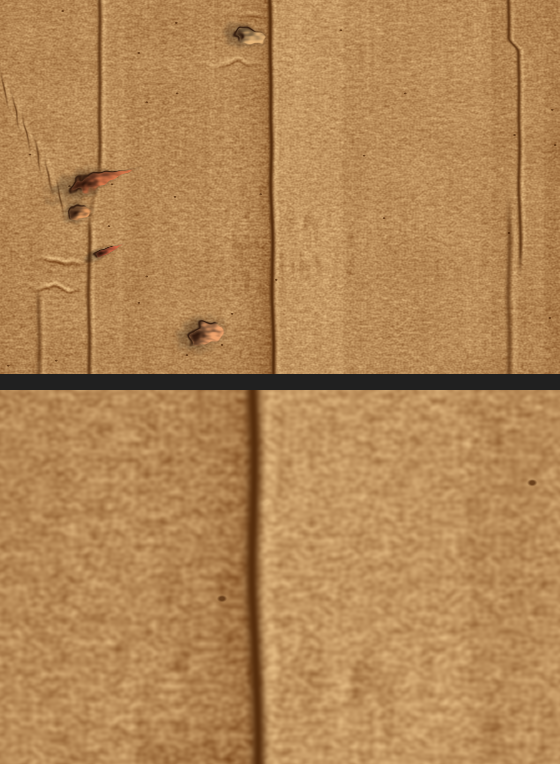
Top, the full canvas; bottom, a detail of the centre.
Write a WebGL 1 fragment shader that draws this texture.

```glsl
precision highp float;
uniform vec2 u_resolution;

vec2 hash2(vec2 c) {
  c = vec2(dot(c, vec2(127.1, 311.7)), dot(c, vec2(269.5, 183.3)));
  return fract(sin(c) * 43758.55);
}

float corner(vec2 cell, vec2 offset) {
  return dot(hash2(cell) * 2.0 - 1.0, offset);
}

// Gradient noise, about -1 to 1
float noise(vec2 p) {
  vec2 i = floor(p), f = fract(p), e = vec2(1.0, 0.0);
  vec2 u = f * f * f * (f * (f * 6.0 - 15.0) + 10.0);
  float low = mix(corner(i, f), corner(i + e, f - e), u.x);
  float high = mix(corner(i + e.yx, f - e.yx), corner(i + 1.0, f - 1.0), u.x);
  return 1.4 * mix(low, high, u.y);
}

float bump(float d, float w) { d /= w; return exp(-d * d); }

float edge(float x, float at) { return smoothstep(at - 0.004, at + 0.004, x); }

float span(float y, float a, float b) {
  return smoothstep(a - 0.025, a + 0.025, y) * (1.0 - smoothstep(b - 0.025, b + 0.025, y));
}

// Flat panels pressed into the board
float panelTone(vec2 p) {
  float x = p.x + 0.002 * noise(vec2(4.0, p.y * 6.0));
  float t = 0.63 - 0.10 * edge(x, 0.328) + 0.05 * edge(x, 0.557);
  t += 0.46 * edge(x, 0.725) - 0.22 * smoothstep(0.6, 0.715, x);
  t += 0.05 * edge(x, 1.113) - 0.20 * edge(x, 0.918);
  t += 0.12 * edge(x, 1.37) - 0.16 * edge(x, 1.314) - 0.20 * edge(x, 1.455);
  vec2 q = p - vec2(0.75, 0.6);
  return t - 0.22 * dot(q, q);
}

float paperGrain(vec2 p) {
  float flutes = 0.12 * noise(vec2(p.x * 38.0, p.y * 1.5));
  float mottle = 0.16 * noise(p * vec2(5.0, 9.0));
  float fibre = 0.42 * noise(p * vec2(42.0, 105.0)) + 0.25 * noise(p * vec2(80.0, 130.0) + 31.0);
  return flutes + mottle + fibre + 0.55 * noise(p * vec2(150.0, 185.0));
}

// Shadow in x, lit lip in y
vec2 crease(float d, float w) {
  return vec2(bump(d, w), bump(d - 2.1 * w, w));
}

// Raised wrinkle with a shadow below it
float wrinkle(vec2 p, vec2 c, float len) {
  float d = p.y - c.y + 0.022 * noise(vec2(p.x * 24.0, c.y * 50.0));
  return (0.9 * bump(d, 0.005) - 1.1 * bump(d + 0.01, 0.004)) * bump(p.x - c.x, len);
}

// Ripped flap that narrows to the right
void tear(inout vec3 col, vec2 p, vec2 c, vec2 size, float slant, float taper, vec3 tint) {
  vec2 q = p - c;
  q.y -= slant * q.x;
  q /= size;
  q.y /= mix(1.0, 1.0 - taper, smoothstep(-0.8, 0.8, q.x));
  q += 0.4 * vec2(noise(p * 45.0), noise(p * 45.0 + 9.0));
  float r = length(q);
  col *= 1.0 - 0.25 * (1.0 - smoothstep(0.8, 1.8, length(q + vec2(0.4, -0.1))));
  float light = smoothstep(-0.9, 0.9, q.x * 0.7 - q.y * 0.5 + 0.8 * noise(p * vec2(50.0, 110.0)));
  col = mix(col, tint * mix(0.55, 1.15, light), 1.0 - smoothstep(0.8, 1.05, r));
  float rim = 0.8 * bump(r - 1.0, 0.13) * smoothstep(-0.1, 0.8, q.y - q.x);
  float hole = bump(length((q + vec2(0.6, 0.0)) * vec2(1.0, 0.6)), 0.28);
  col = mix(col, vec3(0.15, 0.06, 0.02), max(rim, 0.9 * hole));
}

void main() {
  vec2 p = gl_FragCoord.xy / u_resolution.y;
  float wobble = 0.004 * noise(vec2(3.0, p.y * 7.0));
  float x = p.x + wobble;
  float tone = panelTone(p) + paperGrain(p);

  // Long vertical folds
  float leftX = mix(0.238, 0.266, smoothstep(0.4, 0.55, p.y));
  float rightX = mix(1.393, 1.385, p.y) - 0.026 * smoothstep(0.86, 0.9, p.y);
  vec2 fold = crease(x - leftX, 0.0055) * (0.8 - 0.5 * span(p.y, 0.4, 0.55));
  fold += crease(x - mix(0.731, 0.721, p.y), 0.0062) * vec2(1.0, 0.8);
  fold += 0.85 * crease(x - rightX, 0.005) * smoothstep(0.25, 0.34, p.y);
  fold += 0.6 * crease(x - 1.361, 0.007) * (1.0 - smoothstep(0.36, 0.5, p.y));
  fold += 0.55 * crease(x - 0.104, 0.006) * (1.0 - smoothstep(0.18, 0.24, p.y));
  tone += 0.55 * fold.y - 0.3 * bump(x - 0.722, 0.025);

  // Dents
  tone += wrinkle(p, vec2(0.165, 0.305), 0.06) + wrinkle(p, vec2(0.15, 0.237), 0.06);
  tone += 0.7 * wrinkle(p, vec2(0.63, 0.835), 0.06) + 0.6 * wrinkle(p, vec2(0.67, 0.965), 0.04);

  // Faint upright smudges
  float smudge = smoothstep(0.0, 0.5, noise(vec2(p.x * 55.0, p.y * 16.0)));
  tone -= 0.4 * smudge * bump(p.x - 0.76, 0.2) * span(p.y, 0.22, 0.45);

  // Slanting row of short cracks
  float dark = fold.x;
  for (int i = 0; i < 6; i++) {
    vec2 d = p - mix(vec2(0.012, 0.76), vec2(0.16, 0.47), float(i) / 5.0);
    d.x += 0.2 * d.y + 0.006 * noise(p * 22.0);
    dark += 0.65 * bump(d.x, 0.0028) * bump(d.y, 0.038);
    tone += 0.3 * bump(d.x - 0.009, 0.007) * bump(d.y, 0.05);
  }

  // Sparse dark specks
  vec2 cell = floor(p * 9.0);
  vec2 speck = fract(p * 9.0) - 0.2 - 0.6 * hash2(cell);
  float speckMask = 1.0 - smoothstep(0.015, 0.045, length(speck * vec2(1.0, 1.4)));
  dark += 0.8 * speckMask * step(0.82, hash2(cell + 7.0).x);

  vec3 col = mix(vec3(0.62, 0.43, 0.24), vec3(0.80, 0.63, 0.42), clamp(tone, -0.7, 1.5));
  col = mix(col, vec3(0.34, 0.18, 0.05), clamp(dark, 0.0, 1.0));

  // Rips showing the inner layer
  tear(col, p, vec2(0.275, 0.522), vec2(0.08, 0.03), 0.3, 0.8, vec3(0.76, 0.42, 0.26));
  tear(col, p, vec2(0.217, 0.432), vec2(0.028, 0.022), 0.1, 0.2, vec3(0.80, 0.55, 0.34));
  tear(col, p, vec2(0.29, 0.33), vec2(0.036, 0.012), 0.4, 0.6, vec3(0.74, 0.36, 0.24));
  tear(col, p, vec2(0.555, 0.107), vec2(0.046, 0.034), 0.15, 0.1, vec3(0.82, 0.56, 0.37));
  tear(col, p, vec2(0.668, 0.902), vec2(0.04, 0.024), -0.1, 0.2, vec3(0.80, 0.63, 0.42));
  gl_FragColor = vec4(col, 1.0);
}
```
